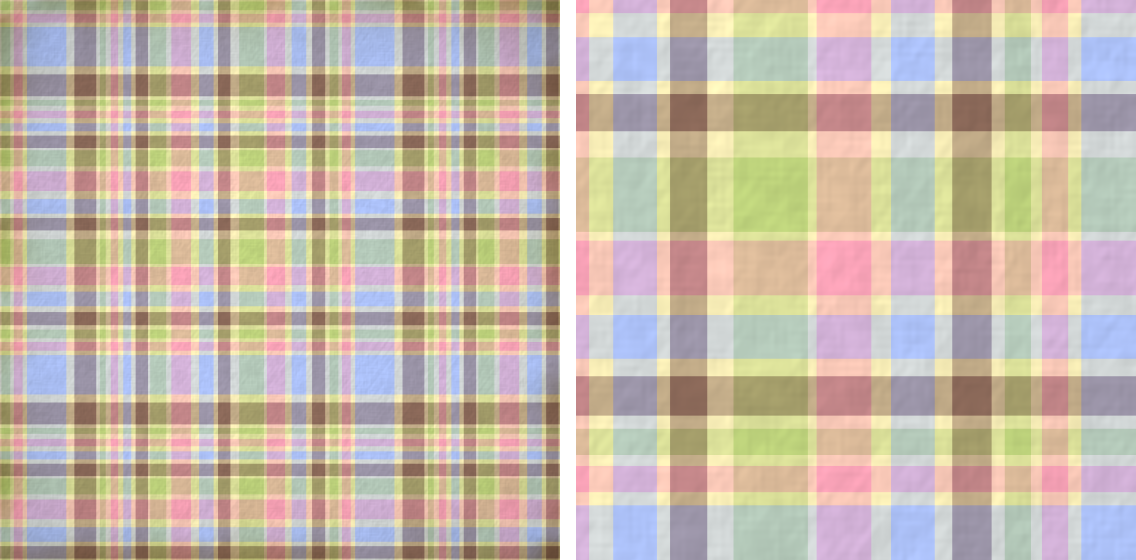
Left: the whole. Right: its middle third, enlarged.
Reproduce this pattern procedurally as a Shadertoy shader.

```glsl
// Pastel madras plaid: one sequence of sixteen bands on cream is used for both
// warp and weft, and their colours are averaged where they cross.
// Slanted twill streaks, woven grain and faded, warm edges age the cloth.

// Start and end of each band in threads; colours cycle brown, green, pink, blue.
const vec2 BANDS[16] = vec2[16](
    vec2(5, 35),    vec2(40, 48),   vec2(55, 65),   vec2(72, 83),
    vec2(89, 106),  vec2(109, 131), vec2(138, 165), vec2(176, 196),
    vec2(202, 219), vec2(231, 265), vec2(269, 294), vec2(303, 323),
    vec2(331, 349), vec2(355, 367), vec2(372, 384), vec2(390, 444));

const vec3 DYES[4] = vec3[4](
    vec3(0.53, 0.40, 0.34), vec3(0.72, 0.80, 0.47),
    vec3(0.95, 0.62, 0.70), vec3(0.66, 0.74, 0.95));

float hash(vec2 p) {
    vec3 q = fract(p.xyx * 0.1031);
    q += dot(q, q.yzx + 33.33);
    return fract((q.x + q.y) * q.z);
}

float valueNoise(vec2 p) {
    vec2 cell = floor(p), f = fract(p);
    f = f * f * (3.0 - 2.0 * f);
    return mix(mix(hash(cell), hash(cell + vec2(1, 0)), f.x),
               mix(hash(cell + vec2(0, 1)), hash(cell + vec2(1, 1)), f.x), f.y);
}

float cloudNoise(vec2 p) {
    float sum = 0.0, weight = 0.5;
    for (int octave = 0; octave < 4; octave++) {
        sum += weight * valueNoise(p);
        p = p * 2.03 + 17.1;
        weight *= 0.5;
    }
    return sum / 0.9375;
}

// Colour of the dyed yarn at a thread position; the sett repeats every 450.
vec3 yarnColor(float thread, float pixelWidth) {
    float t = mod(thread - 97.0, 450.0);
    vec3 color = vec3(0.95, 0.91, 0.70);
    for (int i = 0; i < 16; i++) {
        float inside = min(t - BANDS[i].x, BANDS[i].y - t);
        color = mix(color, DYES[i & 3], clamp(inside / pixelWidth + 0.5, 0.0, 1.0));
    }
    return color;
}

void mainImage(out vec4 fragColor, in vec2 fragCoord) {
    vec2 uv = fragCoord / iResolution.xy;
    vec2 cloth = vec2(fragCoord.x, iResolution.y - fragCoord.y) / iResolution.y;
    float pixelWidth = 768.0 / iResolution.y;

    // Warp and weft, blended evenly
    vec3 color = 0.5 * (yarnColor(cloth.x * 768.0, pixelWidth)
                      + yarnColor(cloth.y * 768.0, pixelWidth));
    color *= 1.025;

    // Short slanted twill streaks and fine horizontal and vertical grain
    vec2 slant = vec2(cloth.x * 0.8 + cloth.y * 0.6, cloth.y * 0.8 - cloth.x * 0.6);
    float twill = valueNoise(slant * vec2(260, 70) + 90.0) - 0.5;
    float grain = valueNoise(cloth * vec2(60, 380)) + valueNoise(cloth * vec2(380, 60)) - 1.0;
    color *= 1.0 + 0.055 * twill + 0.035 * grain;

    // Uneven fading
    float stain = cloudNoise(cloth * 5.0 + 3.0);
    color *= 1.0 + 0.05 * (stain - 0.5);

    // Ragged border of warm, darker wear
    vec2 rim = min(uv, 1.0 - uv);
    float border = exp(-rim.x * 22.0) + exp(-rim.y * 22.0);
    float wear = border * smoothstep(0.15, 0.8, cloudNoise(cloth * vec2(9, 14)));
    color *= 1.0 - vec3(0.13, 0.15, 0.24) * min(wear, 1.2);

    // Gentle falloff towards the corners
    vec2 fromCentre = uv - 0.5;
    color *= 1.0 - 0.16 * pow(dot(fromCentre, fromCentre) * 2.0, 2.0);

    fragColor = vec4(clamp(color, 0.0, 1.0), 1.0);
}
```
